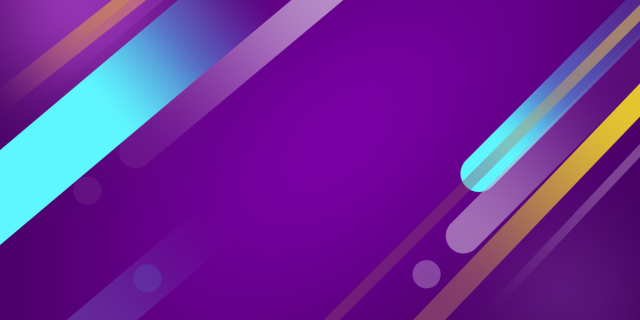
Reproduce this background procedurally as a Shadertoy shader.

```glsl
// Diagonal translucent light bars and pale discs over a deep violet backdrop.
// Each bar is a capsule distance function; its position along the axis drives
// the colour and opacity ramps. Lengths are in units of the canvas height.

#define VIOLET vec3(0.47, 0.00, 0.64)
#define NIGHT  vec3(0.24, 0.00, 0.34)
#define ORCHID vec3(0.64, 0.24, 0.76)
#define CYAN   vec3(0.37, 0.97, 1.00)
#define BLUE   vec3(0.33, 0.47, 0.80)
#define LILAC  vec3(0.77, 0.64, 0.82)
#define AMBER  vec3(0.80, 0.52, 0.38)
#define GOLD   vec3(0.92, 0.80, 0.18)
#define ROSE   vec3(0.55, 0.28, 0.42)

// Antialiased coverage from a signed distance
float coverage(float d) {
    float px = 0.8 / iResolution.y;
    return 1.0 - smoothstep(-px, px, d);
}

// Capsule from a to b: x = coverage, y = position along the axis (0 to 1)
vec2 bar(vec2 p, vec2 a, vec2 b, float radius) {
    vec2 axis = b - a;
    float t = clamp(dot(p - a, axis) / dot(axis, axis), 0.0, 1.0);
    return vec2(coverage(length(p - a - axis * t) - radius), t);
}

float disc(vec2 p, vec2 centre) {
    return coverage(length(p - centre) - 0.044);
}

float glow(vec2 p, vec2 centre, float size) {
    vec2 q = (p - centre) / size;
    return exp(-dot(q, q));
}

vec3 backdrop(vec2 p) {
    // Broad diagonal glow, longer along the direction of the bars
    vec2 q = p - vec2(1.06, 0.57);
    vec2 dir = vec2(0.74, 0.67);
    float along = dot(q, dir) / 1.1;
    float across = dot(q, vec2(dir.y, -dir.x)) / 0.6;
    vec3 col = mix(NIGHT, VIOLET, exp(-along * along - across * across));
    // Corner glows
    col = mix(col, ORCHID, 0.85 * glow(p, vec2(0.24, 1.0), 0.32));
    return mix(col, vec3(0.42, 0.14, 0.54), 0.6 * glow(p, vec2(1.77, 0.08), 0.26));
}

void mainImage(out vec4 fragColor, in vec2 fragCoord) {
    vec2 p = fragCoord / iResolution.y;
    vec3 col = backdrop(p);
    vec2 b;

    // Upper left: amber, faint orchid, wide cyan and lilac bars
    b = bar(p, vec2(-0.1, 0.603), vec2(0.504, 1.079), 0.033);
    col = mix(col, AMBER, b.x * 0.9 * smoothstep(0.1, 0.85, b.y));
    b = bar(p, vec2(-0.1, 0.54), vec2(0.6, 1.115), 0.033);
    col = mix(col, ORCHID, b.x * 0.35 * smoothstep(0.2, 0.9, b.y));
    b = bar(p, vec2(-0.2, 0.214), vec2(0.932, 1.168), 0.1135);
    vec3 tint = mix(CYAN, BLUE, smoothstep(0.45, 0.72, b.y));
    col = mix(col, tint, b.x * (1.0 - smoothstep(0.60, 0.90, b.y)));
    b = bar(p, vec2(0.424, 0.526), vec2(1.113, 1.101), 0.052);
    col = mix(col, LILAC, b.x * mix(0.10, 0.85, smoothstep(0.0, 0.9, b.y)));

    // Lower left: fading indigo bar
    b = bar(p, vec2(0.2, -0.10), vec2(0.71, 0.33), 0.071);
    col = mix(col, vec3(0.42, 0.25, 0.68), b.x * 0.65 * (1.0 - smoothstep(0.1, 1.0, b.y)));

    // Right: cyan capsule crossed by a slender amber line
    b = bar(p, vec2(1.497, 0.458), vec2(2.1, 1.063), 0.058);
    tint = mix(CYAN, BLUE, smoothstep(0.10, 0.48, b.y));
    col = mix(col, tint, b.x * mix(1.0, 0.3, smoothstep(0.2, 0.9, b.y)));
    b = bar(p, vec2(0.94, -0.096), vec2(2.1, 1.06), 0.018);
    tint = mix(ROSE, vec3(0.78, 0.66, 0.36), smoothstep(0.45, 0.65, b.y));
    col = mix(col, tint, b.x * mix(0.40, 0.70, smoothstep(0.6, 0.9, b.y)));

    // Right: lilac capsule, gold bar and thin pale line
    b = bar(p, vec2(1.448, 0.263), vec2(2.1, 0.918), 0.055);
    col = mix(col, LILAC, b.x * mix(0.66, 0.08, smoothstep(0.0, 0.75, b.y)));
    b = bar(p, vec2(1.24, -0.105), vec2(2.1, 0.792), 0.036);
    col = mix(col, mix(ROSE, GOLD, smoothstep(0.15, 0.85, b.y)), b.x * mix(0.75, 1.0, b.y));
    b = bar(p, vec2(1.50, 0.0), vec2(2.1, 0.636), 0.014);
    col = mix(col, LILAC, b.x * 0.42 * smoothstep(0.0, 0.8, b.y));

    // Floating discs
    col = mix(col, LILAC, 0.10 * disc(p, vec2(0.273, 0.404)));
    col = mix(col, BLUE, 0.22 * disc(p, vec2(0.461, 0.130)));
    col = mix(col, LILAC, 0.42 * disc(p, vec2(1.333, 0.143)));

    fragColor = vec4(col, 1.0);
}
```
